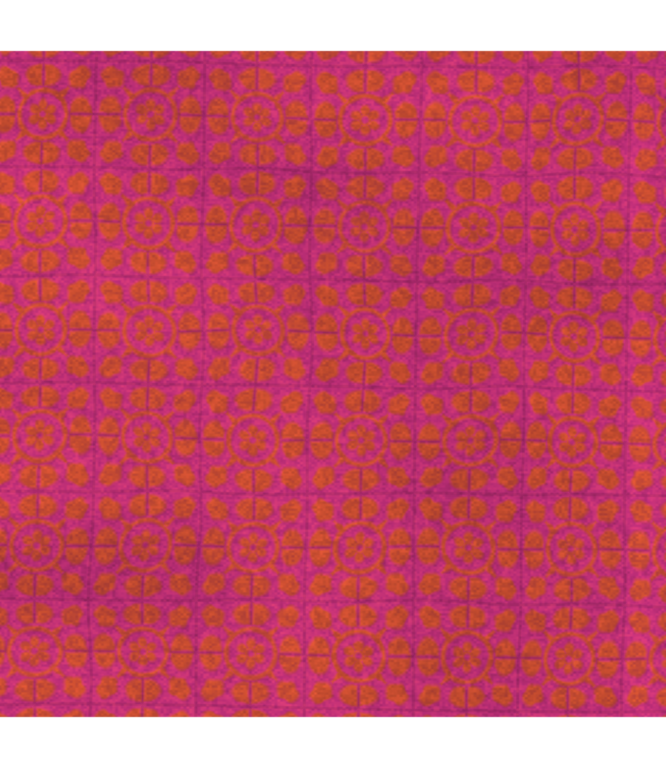
Reproduce this pattern procedurally as a WebGL 2 fragment shader.

```glsl
#version 300 es
precision highp float;
uniform vec2 u_resolution;
out vec4 fragColor;

const vec3 PINK = vec3(0.745, 0.180, 0.470);
const vec3 ORANGE = vec3(0.755, 0.290, 0.180);
const vec2 FIRST_CENTRE = vec2(0.056, 0.8510);
const vec2 PITCH = vec2(0.1405, 0.1396);
const float TILT = 0.013;
const float MARGIN = 0.0664;

float hash(vec2 p) {
  vec3 q = fract(vec3(p.xyx) * 0.1031);
  q += dot(q, q.yzx + 33.33);
  return fract((q.x + q.y) * q.z);
}

float noise(vec2 p) {
  vec2 i = floor(p), f = fract(p);
  f = f * f * (3.0 - 2.0 * f);
  float low = mix(hash(i), hash(i + vec2(1, 0)), f.x);
  float high = mix(hash(i + vec2(0, 1)), hash(i + vec2(1, 1)), f.x);
  return mix(low, high, f.y);
}

float ellipse(vec2 p, vec2 radii) {
  return (length(p / radii) - 1.0) * min(radii.x, radii.y);
}

// Six round petals around an open eye
float flower(vec2 p) {
  float sector = 6.2831853 / 6.0;
  float angle = atan(p.x, p.y);
  angle -= sector * floor(angle / sector + 0.5);
  vec2 petal = length(p) * vec2(sin(angle), cos(angle));
  float d = ellipse(petal - vec2(0.0, 0.088), vec2(0.044, 0.053));
  d = min(d, length(p) - 0.062);
  return max(d, 0.030 - length(p));
}

// Half of a round leaf pair, split along its stem
float splitLeaf(vec2 p) {
  float d = ellipse(p - vec2(0.365, 0.025), vec2(0.102, 0.145));
  d = max(d, 0.014 - p.y);
  return max(d, 0.272 - length(p));
}

// Diagonal leaf with a faintly lobed outline
float cornerLeaf(vec2 p) {
  vec2 local = p - 0.35;
  vec2 axes = vec2(local.x + local.y, local.y - local.x) * 0.7071;
  float lobes = 0.006 * cos(5.0 * atan(axes.y, axes.x));
  axes.y *= 1.0 + 1.5 * axes.x;
  return ellipse(axes, vec2(0.112, 0.088)) + lobes;
}

// Tapered spur leaving the ring on the diagonal
float spur(vec2 p) {
  float along = (p.x + p.y) * 0.7071;
  float across = abs(p.y - p.x) * 0.7071;
  float width = mix(0.030, 0.010, smoothstep(0.24, 0.35, along));
  return max(across - width, abs(along - 0.29) - 0.06);
}

float motif(vec2 p) {
  vec2 quadrant = abs(p);
  vec2 axial = vec2(max(quadrant.x, quadrant.y), min(quadrant.x, quadrant.y));
  float d = abs(length(p) - 0.228) - 0.021;
  d = min(d, flower(p));
  d = min(d, splitLeaf(axial));
  d = min(d, cornerLeaf(quadrant));
  return min(d, spur(quadrant));
}

// Maps the canvas to a slightly tilted, uneven cloth grid
vec2 clothGrid(vec2 p) {
  p.x += 0.008 * smoothstep(0.64, 0.75, p.x);
  vec2 d = p - FIRST_CENTRE;
  vec2 grid = vec2(d.x - TILT * d.y, d.y + TILT * d.x) / PITCH;
  vec2 drift = vec2(noise(p * 9.0), noise(p * 9.0 + 40.0)) - 0.5;
  return grid + 0.05 * drift;
}

float print(vec2 grid, float rough, float soft) {
  vec2 cell = fract(grid + 0.5) - 0.5;
  return 1.0 - smoothstep(-soft, soft, motif(cell) + rough);
}

// Narrow crease along the seams and stems of each repeat
float stems(vec2 grid) {
  vec2 cell = abs(fract(grid + 0.5) - 0.5);
  float axis = min(cell.x, cell.y);
  float seam = 0.5 - max(cell.x, cell.y);
  float outside = smoothstep(0.25, 0.28, length(cell));
  return outside * (1.0 - smoothstep(0.004, 0.024, min(axis, seam)));
}

void main() {
  vec2 p = gl_FragCoord.xy / u_resolution.y;
  float pixel = 1.0 / u_resolution.y;
  vec2 grid = clothGrid(p);

  // Woven grain and broad wear
  float grain = noise(p * vec2(270.0, 330.0)) - 0.5;
  float pile = noise(p * vec2(120.0, 150.0) + 17.0) - 0.5;
  float wear = noise(p * vec2(5.0, 8.0) + 3.0) - 0.5;
  float ageing = hash(floor(grid + 0.5) + 71.0) - 0.5;

  // Soft printed shapes with a low raised edge
  float soft = max(0.022, pixel / PITCH.y);
  float rough = 0.012 * grain + 0.016 * pile;
  float ink = print(grid, rough, soft);
  float relief = ink - print(grid + vec2(-0.025, 0.025), rough, soft);
  float cover = ink * (0.94 + 0.10 * ageing) + 0.20 * grain + 0.14 * pile;
  cover += 0.10 * wear + 0.04;
  vec3 colour = mix(PINK, ORANGE, clamp(cover, 0.0, 1.0));

  // Light on the pile, stems and the fold near the right edge
  float fold = smoothstep(0.80, 0.83, p.x) - smoothstep(0.84, 0.868, p.x);
  float light = 1.0 + 0.16 * grain + 0.12 * pile + 0.12 * wear;
  light += 0.05 * relief + 0.05 * fold - 0.09 * stems(grid) * (1.0 - ink);
  colour *= light;

  // White bands above and below the cloth
  float inside = 0.5 - MARGIN - abs(p.y - 0.5);
  float cloth = smoothstep(-pixel, pixel, inside);
  fragColor = vec4(mix(vec3(1.0), colour, cloth), 1.0);
}
```
